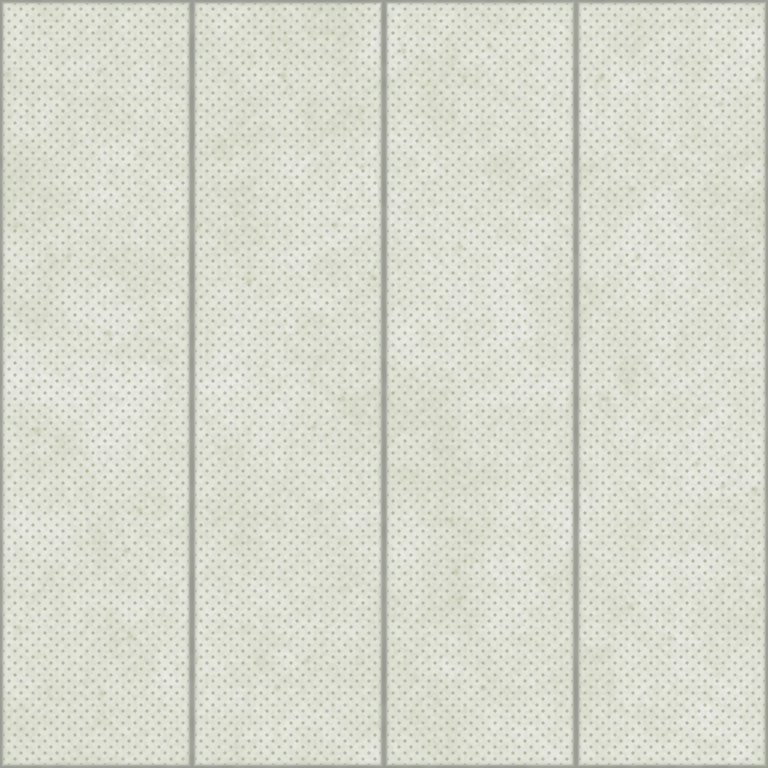
A Shadertoy shader for this texture:

```glsl
const float PANELS = 4.0;           // panels across, one down
const float GRID = 128.0;           // checker cells per side, every other one dotted
const float DOT_RADIUS = 0.27;      // in checker cells
const float DOT_SOFTNESS = 0.10;
const float SEAM_HALF = 0.0046;     // in canvas widths
const float SEAM_CORE = 0.0014;
const float SHADE_REACH = 0.010;
const float SHADE_AMOUNT = 0.05;
const float MOTTLE_CONTRAST = 1.5;
const float GRAIN = 0.035;
const float SPECK_SCALE = 26.0;
const float SPECK_RARITY = 0.93;

const vec3 PALE = vec3(0.905, 0.908, 0.885);
const vec3 SAGE = vec3(0.845, 0.858, 0.790);
const vec3 DOT_GREEN = vec3(0.685, 0.712, 0.605);
const vec3 DOT_GREY = vec3(0.700, 0.715, 0.660);
const vec3 SEAM_EDGE = vec3(0.735, 0.745, 0.705);
const vec3 SEAM_DARK = vec3(0.610, 0.620, 0.585);
const vec3 STAIN = vec3(0.690, 0.670, 0.540);

vec3 hash3(vec2 p) {
    vec3 q = fract(vec3(p.xyx) * vec3(0.1031, 0.1030, 0.0973));
    q += dot(q, q.yxz + 33.33);
    return fract((q.xxy + q.yzz) * q.zyx);
}

// Smooth cellular noise: random cell values blended by distance, tiling at scale
float cellNoise(vec2 uv, float scale) {
    vec2 p = uv * scale;
    vec2 cell = floor(p);
    float sum = 0.0, weight = 0.0;
    for (int y = -1; y <= 1; y++) {
        for (int x = -1; x <= 1; x++) {
            vec2 id = cell + vec2(x, y);
            vec3 h = hash3(mod(id, scale) + scale);
            vec2 d = p - id - 0.2 - 0.6 * h.xy;
            float w = exp(-5.0 * dot(d, d));
            sum += w * h.z;
            weight += w;
        }
    }
    return sum / weight;
}

// Layered cellular noise for the cloudy surface
float mottle(vec2 uv) {
    float sum = 0.0, amp = 0.4, total = 0.0, scale = 11.0;
    for (int i = 0; i < 4; i++) {
        sum += amp * cellNoise(uv, scale);
        total += amp;
        amp *= 0.8;
        scale = floor(scale * 2.3);
    }
    return clamp(0.5 + MOTTLE_CONTRAST * (sum / total - 0.5), 0.0, 1.0);
}

// Coverage of a disc or line whose signed distance is d
float cover(float d, float soft) {
    return 1.0 - smoothstep(-soft, soft, d);
}

void mainImage(out vec4 fragColor, in vec2 fragCoord) {
    vec2 uv = fragCoord / iResolution.xy;
    float pixel = 1.0 / min(iResolution.x, iResolution.y);

    // Mottled, slightly fibrous surface
    vec3 color = mix(SAGE, PALE, mottle(uv));
    color += GRAIN * (cellNoise(uv, 240.0) - 0.5);

    // Staggered dots with uneven tint and strength
    vec2 cell = floor(uv * GRID);
    vec3 dotRandom = hash3(cell + 7.0);
    float dotted = mod(cell.x + cell.y, 2.0);
    float dotDist = length(fract(uv * GRID) - 0.5) - DOT_RADIUS;
    float dotSoft = max(DOT_SOFTNESS, 0.75 * pixel * GRID);
    vec3 dotColor = mix(DOT_GREEN, DOT_GREY, dotRandom.x);
    float dotMask = dotted * cover(dotDist, dotSoft);
    color = mix(color, dotColor, dotMask * mix(0.82, 1.0, dotRandom.y));

    // Rare small stains
    vec2 speckCell = floor(uv * SPECK_SCALE);
    vec3 speckRandom = hash3(speckCell + 91.0);
    vec2 speckOffset = fract(uv * SPECK_SCALE) - 0.25 - 0.5 * speckRandom.xy;
    float speck = step(SPECK_RARITY, speckRandom.z) * exp(-90.0 * dot(speckOffset, speckOffset));
    color = mix(color, STAIN, 0.35 * speck);

    // Panel seams and outer rim
    float toSeam = (0.5 - abs(fract(uv.x * PANELS) - 0.5)) / PANELS;
    float toRim = 0.5 - abs(uv.y - 0.5);
    float edge = min(toSeam, toRim);
    color *= 1.0 - SHADE_AMOUNT * (1.0 - smoothstep(SEAM_HALF, SHADE_REACH, edge));
    vec3 seamColor = mix(SEAM_DARK, SEAM_EDGE, smoothstep(SEAM_CORE, SEAM_HALF, edge));
    seamColor += 0.04 * (cellNoise(uv, 60.0) - 0.5);
    color = mix(color, seamColor, cover(edge - SEAM_HALF, max(0.0008, 0.75 * pixel)));

    fragColor = vec4(color, 1.0);
}
```
